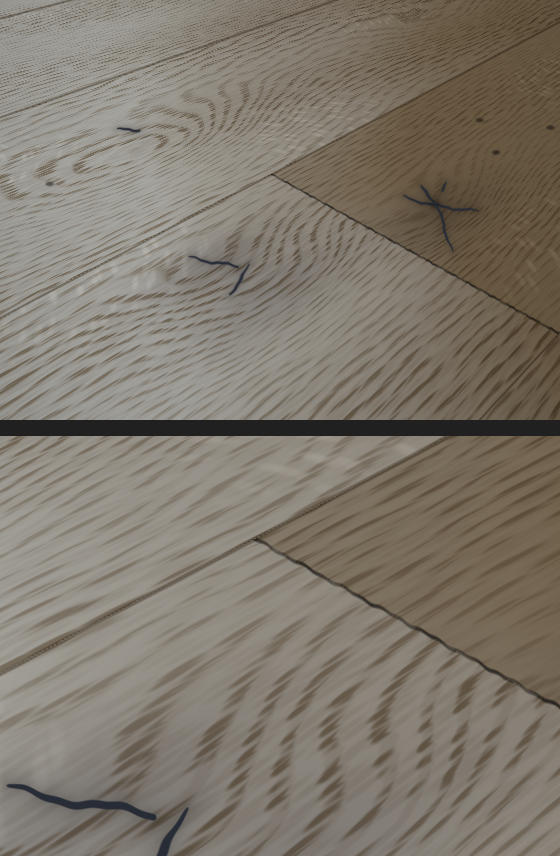
Top, the full canvas; bottom, a detail of the centre.
A Shadertoy shader for this texture:

```glsl
// Oiled oak floorboards in perspective, with wavy grain, knots and dark cracks.
#define VANISH vec2(2.66, 1.65)   // where the long seams converge
#define BOARD_START 0.92
#define BOARD_WIDTH 0.97
#define JOINT 1.147               // position of the end joint along the boards
#define RING_COUNT 33.0           // growth rings per floor unit
#define GRAIN_DEPTH 0.95
#define RAY_LIGHT 0.05
#define WARM vec3(0.425, 0.362, 0.272)
#define MIDTONE vec3(0.525, 0.495, 0.450)
#define PALE vec3(0.640, 0.638, 0.618)
#define GRAIN_TINT vec3(0.76, 0.71, 0.645)
#define CRACK_COLOR vec3(0.15, 0.17, 0.21)

const float TAU = 6.2831853;

// Knots: centre on the canvas, radius on the floor, height in rings
const vec4 KNOTS[5] = vec4[5](
    vec4(1.05, 0.49, 0.14, 7.0), vec4(0.51, 0.37, 0.11, 4.5),
    vec4(0.66, 0.31, 0.13, 6.0), vec4(0.36, 0.64, 0.22, 9.5),
    vec4(1.06, 0.96, 0.20, 6.0));

// Cracks: start and end on the canvas
const vec4 CRACKS[8] = vec4[8](
    vec4(0.964, 0.531, 1.042, 0.509), vec4(1.137, 0.497, 1.042, 0.509),
    vec4(1.000, 0.562, 1.038, 0.514), vec4(1.076, 0.406, 1.038, 0.514),
    vec4(0.448, 0.387, 0.568, 0.365), vec4(0.595, 0.372, 0.547, 0.297),
    vec4(0.283, 0.691, 0.335, 0.691), vec4(1.058, 0.565, 1.053, 0.545));

const vec2 SPECKS[4] = vec2[4](
    vec2(1.181, 0.637), vec2(1.311, 0.696), vec2(1.142, 0.714), vec2(0.118, 0.562));

vec2 hash2(vec2 p) {
    return fract(sin(vec2(dot(p, vec2(127.1, 311.7)), dot(p, vec2(269.5, 183.3)))) * 43758.5);
}

// Distance to the nearest scattered cell point
float cellular(vec2 p) {
    vec2 cell = floor(p);
    float nearest = 4.0;
    for (int y = -1; y <= 1; y++)
        for (int x = -1; x <= 1; x++) {
            vec2 c = cell + vec2(x, y);
            vec2 d = c + hash2(c) - p;
            nearest = min(nearest, dot(d, d));
        }
    return sqrt(nearest);
}

// Canvas to floor: x across the boards, y along them
vec2 toFloor(vec2 p) {
    float depth = 1.0 / (VANISH.y - p.y);
    float across = (VANISH.x - p.x) * depth;
    return vec2(across, 2.5 * (depth - 0.254 * across));
}

float boardId(vec2 f) {
    float id = floor((f.x - BOARD_START) / BOARD_WIDTH);
    return id == 0.0 && f.y > JOINT ? 7.0 : id;
}

float segmentDistance(vec2 p, vec4 s, out float t) {
    vec2 dir = s.zw - s.xy;
    t = clamp(dot(p - s.xy, dir) / dot(dir, dir), 0.0, 1.0);
    return length(p - s.xy - dir * t);
}

void mainImage(out vec4 fragColor, in vec2 fragCoord) {
    vec2 p = fragCoord / iResolution.y;
    float px = 1.0 / iResolution.y;
    vec2 f = toFloor(p);
    float id = boardId(f);
    float isBrown = id == 7.0 ? 1.0 : 0.0;

    // Growth rings, bent by layered sines and raised around knots
    float rings = f.x * RING_COUNT * (id == 1.0 ? 0.75 : 1.0 + 0.4 * isBrown);
    rings += 1.8 * sin(f.y * 2.1 + id * 2.3 + f.x * 2.0) + 0.6 * sin(f.y * 5.3 + f.x * 7.0 + id);
    rings += 0.18 * sin(f.y * 17.0 + f.x * 23.0) + 0.10 * sin(f.y * 41.0 - f.x * 31.0);
    float smudge = 0.0;
    for (int i = 0; i < 5; i++) {
        vec2 centre = toFloor(KNOTS[i].xy);
        vec2 d = (f - centre) / (KNOTS[i].z * vec2(1.0, 1.6));
        float same = boardId(centre) == id ? 1.0 : 0.0;
        rings += same * KNOTS[i].w * exp(-dot(d, d));
        smudge += same * step(KNOTS[i].z, 0.15) * exp(-1.6 * dot(d, d));
    }
    float fade = 1.0 - smoothstep(0.3, 0.9, fwidth(rings));

    // Straight pores feather the ring lines and break them into dashes
    float bend = 0.02 * sin(f.y * 4.0 + id) + 0.004 * rings;
    float fibre = cellular(vec2((f.x + bend) * 95.0, f.y * 17.0));
    float pores = 1.0 - smoothstep(0.2, 0.62, fibre);
    float wave = 0.5 + 0.5 * sin(TAU * (rings + 0.30 * (fibre - 0.45)));
    float band = smoothstep(0.45, 0.95, wave);
    float patches = 0.75 + 0.25 * sin(f.y * 3.1 + f.x * 11.0 + id * 4.0);
    float grain = patches * (fade * band * (0.25 + 0.85 * pores) + (0.16 + 0.1 * fade) * pores);

    // Window sheen fades from pale left to warm right
    float sheen = (1.45 - p.x - 0.4 * max(p.y - 0.3, 0.0)) / 1.02 - 0.32 * isBrown;
    sheen += 0.05 * sin(f.x * 9.0 + f.y * 2.0) + 0.04 * sin(f.y * 8.0 - f.x * 5.0);
    sheen = clamp(sheen, 0.0, 1.0);
    vec3 color = mix(WARM, MIDTONE, min(sheen * 2.0, 1.0));
    color = mix(color, PALE, max(sheen * 2.0 - 1.0, 0.0));
    color *= mix(vec3(1.0), GRAIN_TINT, GRAIN_DEPTH * grain * (1.0 - 0.25 * isBrown));

    // Pale rays crossing the grain in patches
    float ray = cellular(vec2(f.x * 9.0 + 0.4 * sin(f.y * 9.0), f.y * 38.0 + 2.0 * sin(f.x * 9.0)));
    float rayPatch = smoothstep(0.3, 0.9, sin(f.x * 6.0 + id * 2.0) * sin(f.y * 5.0 + 1.0));
    color += RAY_LIGHT * rayPatch * (1.0 - smoothstep(0.08, 0.35, ray));
    color *= 1.0 - smudge * vec3(0.15, 0.16, 0.15);

    // Long seams and the fine ragged end joint
    float q = fract((f.x - BOARD_START) / BOARD_WIDTH);
    float seam = (0.5 - abs(q - 0.5)) * BOARD_WIDTH / length(vec2(1.0, f.x)) * (VANISH.y - p.y);
    color *= 1.0 - vec3(0.30, 0.34, 0.39) * (1.0 - smoothstep(0.0005, 0.002 + px, seam));
    float ragged = 0.0005 * sin(p.x * 190.0) + 0.0005 * sin(p.x * 410.0);
    float joint = abs((f.y - JOINT) / 1.2 + ragged);
    float onJoint = id == 0.0 || id == 7.0 ? 1.0 : 0.0;
    float gap = 0.5 + 0.12 * sin(p.x * 130.0);
    color *= 1.0 - gap * onJoint * (1.0 - smoothstep(0.0003, 0.0015 + px, joint));

    // Small knots and filled cracks
    for (int i = 0; i < 4; i++) {
        float d = length((p - SPECKS[i]) * vec2(1.0, 1.7));
        color *= 1.0 - 0.45 * (1.0 - smoothstep(0.004, 0.014, d));
    }
    vec2 bent = p + 0.003 * sin(p.yx * 75.0 + vec2(0.0, 2.0)) + 0.0007 * sin(p.yx * 240.0);
    for (int i = 0; i < 8; i++) {
        float t;
        float d = segmentDistance(bent, CRACKS[i], t);
        float halfWidth = mix(0.001, 0.003, sqrt(t * (1.3 - t)) * 1.5);
        color *= 1.0 - 0.2 * exp(-d * 110.0);
        color = mix(color, CRACK_COLOR, 1.0 - smoothstep(halfWidth - px, halfWidth + px, d));
    }

    // Corner shading
    vec2 corner = p - vec2(0.6, 0.55);
    color *= 1.03 - 0.16 * dot(corner, corner);
    fragColor = vec4(color, 1.0);
}
```
